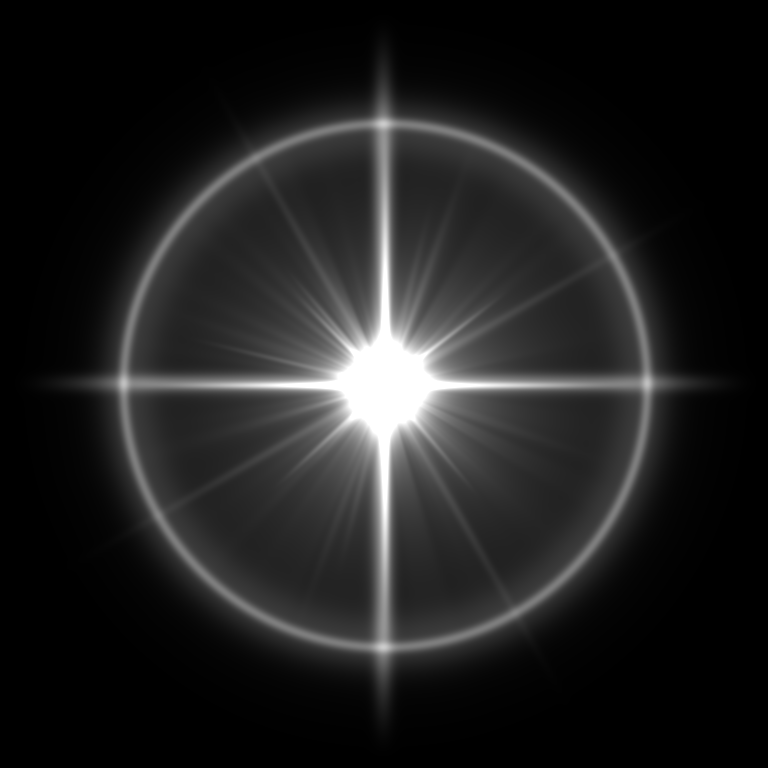
Write a three.js fragment shader that draws this background.

```glsl
// White star flare with a cross of beams and fine rays inside a glowing ring.
varying vec2 vUv;

const float TAU = 6.2831853;

float hash(float n) {
  n = fract(n * 0.1031);
  n *= n + 33.33;
  return fract(n * (n + n));
}

float bell(float x, float width) {
  return exp(-x * x / (width * width));
}

// Falls from 1 to 0 between two distances
float fade(float near, float far, float d) {
  return 1.0 - smoothstep(near, far, d);
}

// Smooth noise around the circle that joins up at the seam
float angularNoise(float turn, float cells, float seed) {
  float x = turn * cells;
  float i = floor(x);
  float a = hash(mod(i, cells) + seed);
  float b = hash(mod(i + 1.0, cells) + seed);
  return mix(a, b, smoothstep(0.0, 1.0, x - i));
}

// One-sided ray from the centre, angle in degrees
float ray(vec2 p, float angle, float reach, float width) {
  float a = radians(angle);
  vec2 dir = vec2(cos(a), sin(a));
  float along = dot(p, dir);
  float across = dot(p, vec2(-dir.y, dir.x));
  return bell(across, width) * smoothstep(0.0, 0.03, along) * fade(reach * 0.25, reach, along);
}

// The same ray on both sides of the centre
float rayPair(vec2 p, float angle, float reach, float width) {
  return ray(p, angle, reach, width) + ray(p, angle + 180.0, reach, width);
}

// Beam with a soft wide body and a thin bright core
float beam(float along, float across, float shift, float bodyWidth, float coreWidth) {
  float body = 0.38 * bell(across + shift, bodyWidth) * fade(0.28, 0.49, abs(along));
  float core = 0.55 * bell(across, coreWidth) * fade(0.06, 0.36, abs(along));
  return body + core;
}

void main() {
  vec2 p = vUv - vec2(0.502, 0.498);
  float r = length(p);
  float turn = atan(p.y, p.x + 1e-6) / TAU + 0.5;

  // Core and its glow, combed into fine streaks
  float streaks = 0.6 * angularNoise(turn, 46.0, 7.0) + 0.4 * angularNoise(turn, 110.0, 91.0);
  float comb = mix(1.0, 0.7 + 0.6 * streaks, smoothstep(0.03, 0.08, r));
  float light = 1.5 * bell(r, 0.045) + 0.92 * exp(-r / 0.085) * comb * fade(0.3, 0.5, r);

  // Disc fill, ring line and ring halo
  float edge = r - 0.341;
  light += 0.075 * fade(0.3, 0.38, r);
  light += 0.27 * bell(edge, 0.0075) + 0.15 * bell(edge, edge < 0.0 ? 0.037 : 0.034);
  light += 0.02 * fade(0.34, 0.5, r);

  // Cross of beams
  light += beam(p.y, p.x, 0.003, 0.0125, 0.0055);
  light += 0.85 * beam(p.x, p.y, -0.003, 0.0115, 0.0045);

  // Short bright diagonal rays
  light += 0.27 * ray(p, 37.8, 0.21, 0.0032);
  light += 0.12 * ray(p, 43.0, 0.15, 0.004);
  light += 0.24 * ray(p, 134.5, 0.18, 0.0032);
  light += 0.2 * ray(p, 130.5, 0.21, 0.0035);
  light += 0.24 * ray(p, 222.8, 0.21, 0.0035);
  light += 0.14 * ray(p, 228.0, 0.16, 0.004);
  light += 0.2 * ray(p, 310.0, 0.2, 0.0035);
  light += 0.16 * ray(p, 166.5, 0.28, 0.0035);

  // Long faint rays through the centre
  light += 0.085 * rayPair(p, 119.7, 0.5, 0.006);
  light += 0.085 * rayPair(p, 29.8, 0.5, 0.006);
  light += 0.09 * rayPair(p, 76.0, 0.27, 0.005);
  light += 0.06 * rayPair(p, 70.0, 0.36, 0.006);
  light += 0.04 * rayPair(p, 161.0, 0.34, 0.006);

  gl_FragColor = vec4(vec3(clamp(light, 0.0, 1.0)), 1.0);
}
```
